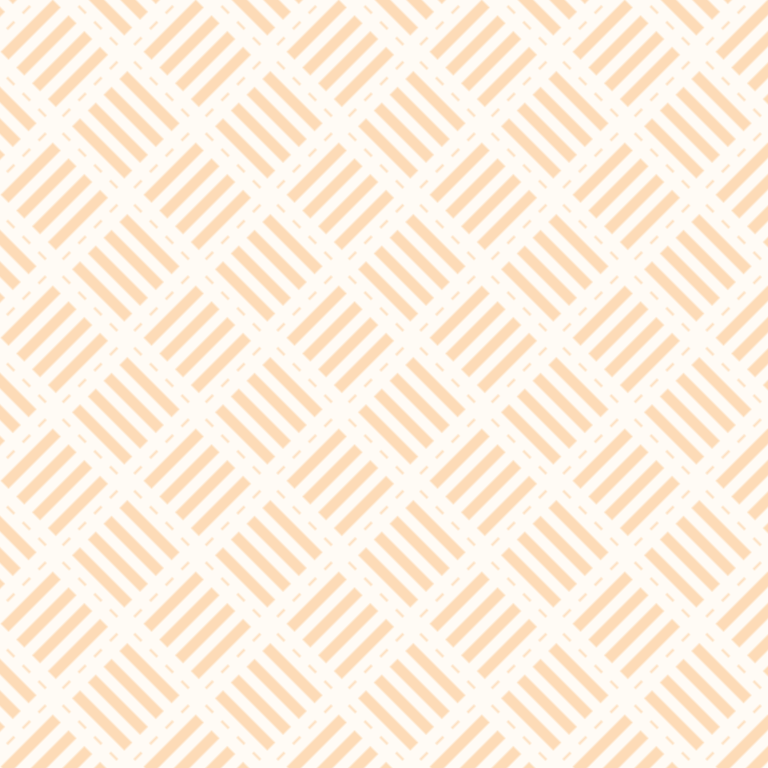
Write a WebGL 1 fragment shader that draws this pattern.

```glsl
precision highp float;
// Diagonal basketweave of four-bar blocks, with dashed stitching between them.

uniform vec2 u_resolution;

#define PERIOD 0.1862                     // horizontal repeat, in canvas widths
#define ANCHOR vec2(0.0707, 0.9306)       // centre of one rising block
#define PITCH 0.2205                      // bar and dash spacing, in cells
#define BAR_HALF vec2(0.364, 0.0545)      // half length and half width, in cells
#define DASH_HALF vec2(0.050, 0.012)
#define CORNER 0.008
#define SOFTNESS 0.0020                   // edge blur, in canvas widths
#define DASH_STRENGTH 0.85
#define CREAM vec3(1.0, 0.985, 0.962)
#define PEACH vec3(0.992, 0.860, 0.718)

// Signed distance to a slightly rounded box.
float boxDistance(vec2 p, vec2 halfSize) {
  vec2 d = abs(p) - halfSize + CORNER;
  return length(max(d, 0.0)) + min(max(d.x, d.y), 0.0) - CORNER;
}

// Offset from the nearest of four evenly spaced centres.
float repeatFour(float x) {
  return x - (clamp(floor(x / PITCH), -2.0, 1.0) + 0.5) * PITCH;
}

float coverage(float dist, float blur) {
  return 1.0 - smoothstep(-blur, blur, dist);
}

void main() {
  float canvas = min(u_resolution.x, u_resolution.y);
  vec2 p = gl_FragCoord.xy / canvas - ANCHOR;

  // Rotate by 45 degrees into unit cells.
  vec2 grid = vec2(p.x + p.y, p.y - p.x) / PERIOD;
  vec2 cell = floor(grid + 0.5);
  vec2 local = grid - cell;
  float cellSize = PERIOD * sqrt(0.5);
  float blur = max(SOFTNESS, 0.75 / canvas) / cellSize;

  // Bars turn by a right angle in alternate cells.
  float turned = mod(cell.x + cell.y, 2.0);
  vec2 along = turned > 0.5 ? local.yx : local;
  float bars = boxDistance(vec2(along.x, repeatFour(along.y)), BAR_HALF);

  // Dashes follow all four cell borders.
  vec2 border = 0.5 - abs(local);
  float dashes = min(
    boxDistance(vec2(repeatFour(local.y), border.x), DASH_HALF),
    boxDistance(vec2(repeatFour(local.x), border.y), DASH_HALF));

  float ink = max(coverage(bars, blur), DASH_STRENGTH * coverage(dashes, blur));
  gl_FragColor = vec4(mix(CREAM, PEACH, ink), 1.0);
}
```
